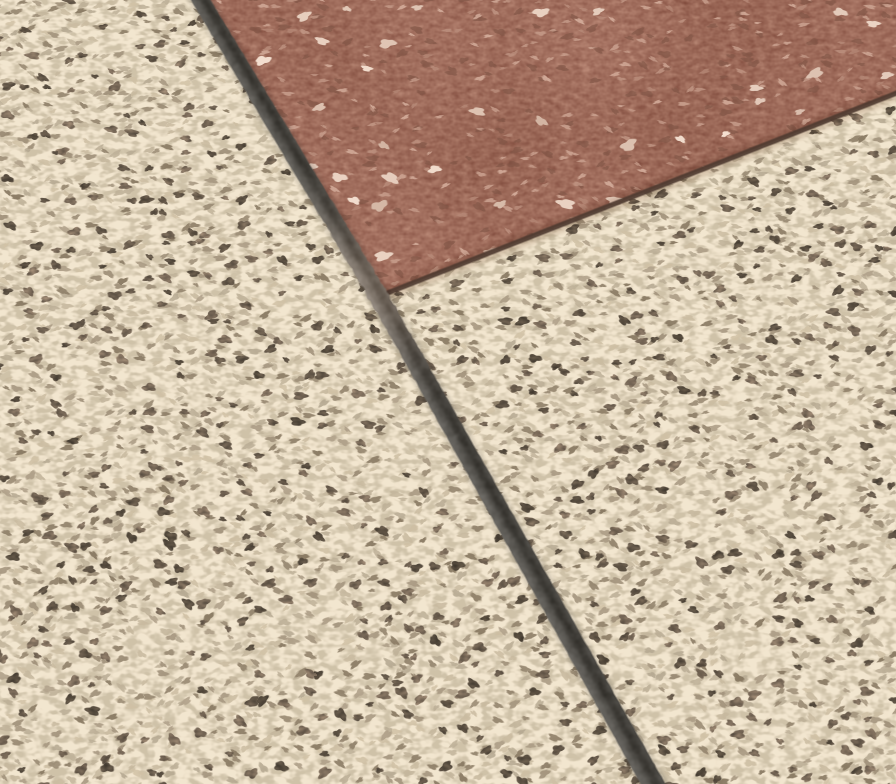
A Shadertoy shader for this texture:

```glsl
vec2 hash2(vec2 p) {
    vec3 q = fract(vec3(p.xyx) * vec3(0.1031, 0.1030, 0.0973));
    q += dot(q, q.yzx + 33.33);
    return fract((q.xx + q.yz) * q.zy);
}

float cornerSlope(vec2 cell, vec2 offset) {
    return dot(hash2(cell) * 2.0 - 1.0, offset);
}

float gradientNoise(vec2 p) {
    vec2 i = floor(p), f = fract(p);
    vec2 u = f * f * f * (f * (f * 6.0 - 15.0) + 10.0);
    vec2 e = vec2(1.0, 0.0);
    float low = mix(cornerSlope(i, f), cornerSlope(i + e, f - e), u.x);
    float high = mix(cornerSlope(i + e.yx, f - e.yx), cornerSlope(i + 1.0, f - 1.0), u.x);
    return mix(low, high, u.y);
}

// Signed distance to a line, positive on the left of its direction
float sideOf(vec2 p, vec2 a, vec2 b) {
    vec2 along = normalize(b - a);
    return dot(p - a, vec2(-along.y, along.x));
}

float band(float d, float halfWidth, float blur) {
    return 1.0 - smoothstep(halfWidth - blur, halfWidth + blur, abs(d));
}

// Scattered angular chips: x is coverage, y is a random tone
vec2 chips(vec2 p, float cells, float amount, vec2 radius, float seed, float pixel) {
    vec2 g = p * cells, home = floor(g);
    vec2 result = vec2(0.0);
    for (int y = -1; y <= 1; y++) {
        for (int x = -1; x <= 1; x++) {
            vec2 cell = home + vec2(x, y);
            vec2 place = hash2(cell + seed);
            vec2 trait = hash2(cell + seed + 71.7);
            vec2 form = hash2(cell + seed + 139.3);
            vec2 d = g - cell - 0.1 - 0.8 * place;
            float turn = (form.x - 0.5) * 1.7;
            d = mat2(cos(turn), -sin(turn), sin(turn), cos(turn)) * d;
            vec2 size = radius * mix(0.6, 1.2, form.y);
            vec2 q = d / size;
            float angle = atan(q.y, q.x);
            float outline = 1.0 + 0.17 * sin(3.0 * angle + 6.28 * place.x)
                          + 0.1 * sin(5.0 * angle + 6.28 * place.y);
            float edge = (length(q) - outline) * size.y;
            float blur = pixel * cells * 0.85;
            float cover = (1.0 - smoothstep(-blur, blur, edge)) * step(trait.x, amount);
            if (cover > result.x) result = vec2(cover, trait.y);
        }
    }
    return result;
}

vec3 creamTerrazzo(vec2 p, float pixel) {
    float coarse = gradientNoise(p * vec2(62.0, 95.0));
    float fine = gradientNoise(p * vec2(130.0, 190.0) + 17.0);
    float mottle = smoothstep(-0.3, 0.32, coarse + 0.6 * fine + 0.07);
    vec3 color = mix(vec3(0.81, 0.76, 0.66), vec3(0.95, 0.90, 0.81), mottle);
    vec2 sand = chips(p, 62.0, 0.45, vec2(0.42, 0.22), 11.0, pixel);
    color = mix(color, mix(vec3(0.70, 0.65, 0.56), vec3(0.82, 0.76, 0.65), sand.y), sand.x * 0.85);
    vec2 brown = chips(p, 54.0, 0.42, vec2(0.36, 0.19), 37.0, pixel);
    color = mix(color, mix(vec3(0.52, 0.46, 0.37), vec3(0.70, 0.64, 0.55), brown.y), brown.x * 0.92);
    vec2 dark = chips(p, 40.0, 0.43, vec2(0.30, 0.20), 83.0, pixel);
    vec3 stone = mix(vec3(0.30, 0.26, 0.21), vec3(0.50, 0.43, 0.36), dark.y);
    return mix(color, stone * (1.0 + 0.5 * fine), dark.x * 0.95);
}

vec3 redTerrazzo(vec2 p, float pixel) {
    float grain = gradientNoise(p * vec2(85.0, 125.0)) + 0.5 * gradientNoise(p * 210.0);
    float cloud = gradientNoise(p * 5.0 + 4.0);
    vec3 color = vec3(0.62, 0.42, 0.355) + vec3(0.12, 0.13, 0.12) * grain + 0.05 * cloud;
    vec2 dark = chips(p, 48.0, 0.22, vec2(0.34, 0.20), 19.0, pixel);
    color = mix(color, vec3(0.50, 0.33, 0.27), dark.x * 0.65);
    vec2 pink = chips(p, 52.0, 0.34, vec2(0.30, 0.14), 53.0, pixel);
    color = mix(color, mix(vec3(0.70, 0.52, 0.45), vec3(0.85, 0.70, 0.63), pink.y), pink.x * 0.85);
    vec2 pale = chips(p, 19.0, 0.42, vec2(0.18, 0.115), 97.0, pixel);
    return mix(color, mix(vec3(0.82, 0.70, 0.63), vec3(0.96, 0.88, 0.82), pale.y), pale.x);
}

void mainImage(out vec4 fragColor, in vec2 fragCoord) {
    float pixel = 1.0 / iResolution.y;
    vec2 p = fragCoord * pixel;
    // Stones shorten gently toward the far edge
    vec2 floorPos = vec2(p.x, p.y * (1.0 + 0.16 * p.y));

    vec2 joint = vec2(0.484, 0.6205);
    float divider = max(sideOf(p, vec2(0.256, 1.0), joint), sideOf(p, joint, vec2(0.833, 0.0)));
    float seam = sideOf(p, vec2(0.4985, 0.628), vec2(1.143, 0.881));

    // Two floor panels
    float redArea = smoothstep(-pixel, pixel, min(divider, seam));
    vec3 color = mix(creamTerrazzo(floorPos, pixel), redTerrazzo(floorPos, pixel), redArea);

    // Thin seam below the red panel
    float rightSide = smoothstep(-pixel, pixel, divider);
    float seamShade = band(seam, 0.009, 0.006) * rightSide;
    color = mix(color, color * vec3(0.80, 0.74, 0.70), seamShade * 0.6);
    color = mix(color, vec3(0.31, 0.23, 0.19), band(seam, 0.0032, 1.2 * pixel) * rightSide * 0.92);

    // Worn metal divider, paler around the joint
    float wear = exp(-pow((p.y - 0.635) / 0.085, 2.0));
    float rough = gradientNoise(p * 75.0) + 0.5 * gradientNoise(p * 170.0);
    float halfWidth = mix(0.0138, 0.0108, p.y) + 0.0025 * rough * (0.4 + wear);
    color = mix(color, color * 0.80, band(divider, halfWidth + 0.004, 0.004) * 0.6);
    vec3 metal = mix(vec3(0.29, 0.28, 0.26), vec3(0.46, 0.42, 0.38), wear);
    metal += 0.07 * rough + 0.10 * smoothstep(0.002, -0.012, divider);
    metal -= 0.06 * band(divider - 0.004, 0.004, 0.004);
    color = mix(color, metal, band(divider, halfWidth, 1.3 * pixel));

    fragColor = vec4(clamp(color, 0.0, 1.0), 1.0);
}
```
